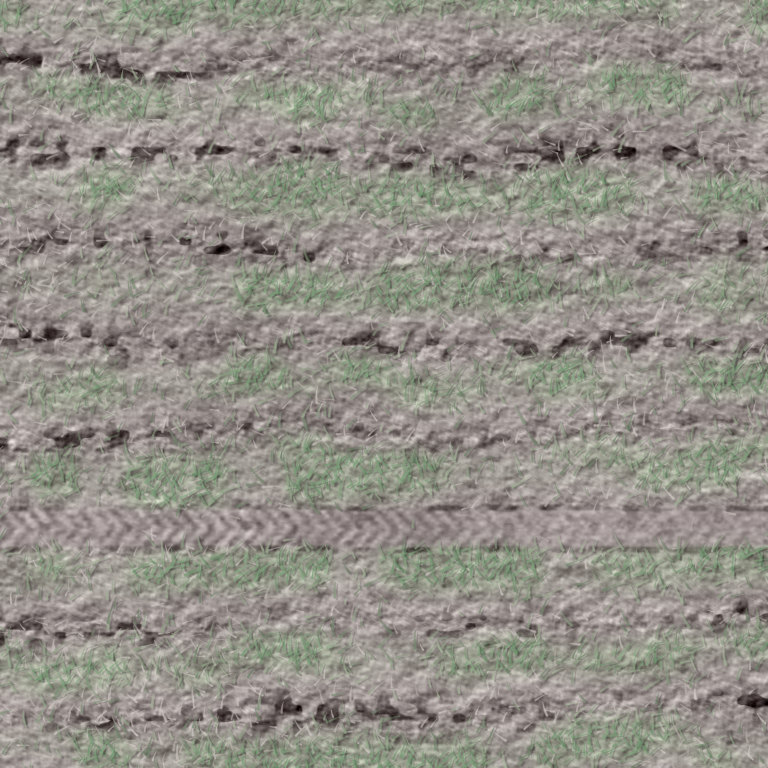
Give the GLSL for this texture, as a Shadertoy shader.

```glsl
vec3 hash3(vec2 p) {
    vec3 q = fract(p.xyx * vec3(0.1031, 0.1030, 0.0973));
    q += dot(q, q.yxz + 33.33);
    return fract((q.xxy + q.yzz) * q.zyx);
}

float noise(vec2 p) {
    vec2 i = floor(p), f = fract(p);
    f = f * f * (3.0 - 2.0 * f);
    return mix(mix(hash3(i).x, hash3(i + vec2(1, 0)).x, f.x),
               mix(hash3(i + vec2(0, 1)).x, hash3(i + vec2(1, 1)).x, f.x), f.y);
}

float fbm(vec2 p) {
    float sum = 0.0, amp = 0.5;
    for (int i = 0; i < 4; i++) {
        sum += amp * noise(p);
        p = mat2(1.6, 1.1, -1.1, 1.6) * p + 17.3;
        amp *= 0.55;
    }
    return sum;
}

// Planted rows lie at whole numbers, furrows a little above them
float rowCoord(vec2 p) {
    return (p.y - 0.02) / 0.121 + 0.35 * (noise(p * vec2(5, 9)) - 0.5);
}

float wheelTrack(vec2 p) {
    return smoothstep(0.029, 0.019, abs(p.y - 0.312));
}

float growth(vec2 p) {
    float d = fract(rowCoord(p) + 0.5) - 0.5;
    float clump = smoothstep(0.28, 0.75, noise(p * vec2(15, 11) + 4.0));
    return (exp(-d * d * 18.0) * (0.2 + 0.95 * clump) + 0.06) * (1.0 - 0.85 * wheelTrack(p));
}

float litter(vec2 p) {
    float heap = exp(-dot(p - vec2(0.23, 0.06), p - vec2(0.23, 0.06)) * 45.0);
    float edge = exp(-dot(p - vec2(0.02, 0.6), p - vec2(0.02, 0.6)) * 160.0);
    float patches = smoothstep(0.5, 0.85, noise(p * vec2(9, 14) + 31.0));
    return (0.12 + 0.3 * patches + 0.5 * heap + 0.4 * edge) * (1.0 - 0.8 * wheelTrack(p));
}

// Tapered strokes scattered on a grid: x = coverage, y = random tone
vec2 strokes(vec2 p, float scale, float seed, bool grass) {
    vec2 q = p * scale + seed * 7.31, result = vec2(0);
    float soft = max(0.05, 0.8 * scale / iResolution.y);
    for (int j = -1; j <= 1; j++)
    for (int i = -1; i <= 1; i++) {
        vec2 cell = floor(q) + vec2(i, j);
        vec3 a = hash3(cell + seed * 19.0), b = hash3(cell + seed * 37.0 + 91.0);
        vec2 root = cell + a.xy;
        vec2 site = (root - seed * 7.31) / scale;
        if (a.z > (grass ? growth(site) : litter(site))) continue;
        float angle = grass ? 1.35 + (b.x - 0.55) * 2.2 : b.x * 3.1416;
        vec2 dir = vec2(cos(angle), sin(angle)) * (0.45 + 0.5 * b.y);
        vec2 rel = q - root;
        float t = clamp(dot(rel, dir) / dot(dir, dir), 0.0, 1.0);
        float d = length(rel - dir * t + vec2(0.12 * t * (1.0 - t), 0));
        float cover = smoothstep(soft, -soft, d - mix(0.075, 0.02, t));
        if (cover > result.x) result = vec2(cover, b.z);
    }
    return result;
}

void mainImage(out vec4 fragColor, in vec2 fragCoord) {
    vec2 p = fragCoord / iResolution.y;
    float track = wheelTrack(p), grown = growth(p);
    float furrowDist = fract(rowCoord(p) - 0.4 + 0.5) - 0.5;
    float furrow = exp(-furrowDist * furrowDist * 55.0) * (1.0 - track);

    // Crumbly soil lit from the upper left
    vec2 grain = vec2(48, 64);
    float relief = fbm(p * grain) - fbm((p + vec2(-0.0025, 0.004)) * grain);
    vec3 col = vec3(0.635, 0.592, 0.59);
    col += 0.16 * (fbm(p * vec2(7, 16) + 9.0) - 0.5);
    col += relief * mix(0.62 + 0.3 * furrow, 0.3, track);
    col += 0.12 * (noise(p * vec2(190, 210)) - 0.5);

    // Dark gaps between clods, mostly along the furrows
    float ragged = smoothstep(0.4, 0.75, noise(p * vec2(6, 12) + 55.0));
    float gaps = smoothstep(0.6, 0.82, noise(p * vec2(62, 92) + 3.0) + 0.15 * furrow * ragged);
    col -= gaps * (0.07 + 0.2 * furrow * (0.4 + ragged));
    col -= 0.045 * furrow;

    // Chevron tyre print, fading to the right
    float across = abs(p.y - 0.312 - 0.004 * (noise(p * vec2(8, 1)) - 0.5));
    float lug = sin(6.2832 * 46.0 * (p.x + across * 0.9));
    float print = track * mix(1.0, 0.35, smoothstep(0.3, 0.85, p.x));
    col += print * (0.075 * lug * (0.5 + noise(p * 40.0)) - 0.02);
    float rim = smoothstep(0.006, 0.001, abs(across - 0.027));
    col -= 0.17 * rim * smoothstep(0.3, 0.7, noise(p * vec2(45, 30)));

    // Muted green cast beneath the tufts
    col *= mix(vec3(1), vec3(0.95, 1.04, 0.94), min(1.0, grown * 1.5));

    // Dry straw, then grass with cast shadows
    for (int k = 0; k < 3; k++) {
        float id = float(k);
        vec2 straw = strokes(p, 44.0 + 9.0 * id, id + 1.0, false);
        col = mix(col, mix(vec3(0.69, 0.65, 0.63), vec3(0.86, 0.83, 0.82), straw.y), straw.x * 0.65);
    }
    for (int k = 0; k < 5; k++) {
        float id = float(k), scale = 36.0 + 5.0 * id;
        float shadow = strokes(p + vec2(-0.003, 0.002), scale, id + 6.0, true).x;
        vec2 blade = strokes(p, scale, id + 6.0, true);
        vec3 green = mix(vec3(0.40, 0.49, 0.38), vec3(0.66, 0.72, 0.61), blade.y);
        green = mix(green, vec3(0.43, 0.62, 0.44), 0.6 * smoothstep(0.45, 0.9, grown));
        col *= 1.0 - 0.16 * shadow;
        col = mix(col, green, blade.x * 0.7);
    }
    fragColor = vec4(clamp(col, 0.0, 1.0), 1.0);
}
```
